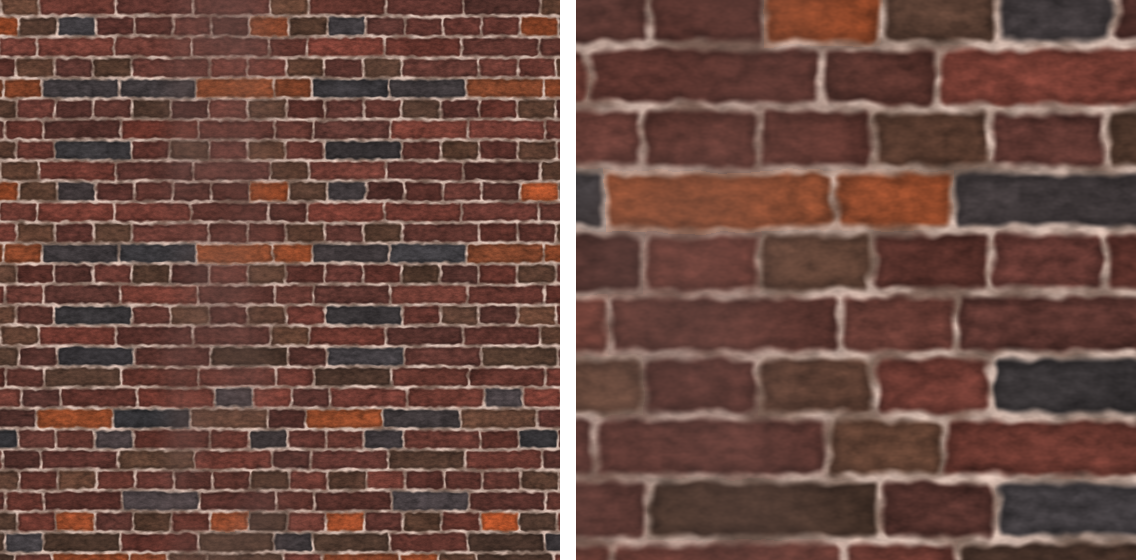
Left, the full canvas; right, a detail of the centre.
Give the GLSL for this texture, as a Shadertoy shader.

```glsl
vec2 hash2(vec2 p) {
    vec3 q = fract(p.xyx * vec3(0.1031, 0.1030, 0.0973));
    q += dot(q, q.yzx + 33.33);
    return fract((q.xx + q.yz) * q.zy);
}

float gradientNoise(vec2 p) {
    vec2 cell = floor(p), f = p - cell;
    vec2 s = f * f * f * (f * (f * 6.0 - 15.0) + 10.0);
    vec2 e = vec2(0.0, 1.0);
    float a = dot(hash2(cell) * 2.0 - 1.0, f);
    float b = dot(hash2(cell + e.yx) * 2.0 - 1.0, f - e.yx);
    float c = dot(hash2(cell + e.xy) * 2.0 - 1.0, f - e.xy);
    float d = dot(hash2(cell + 1.0) * 2.0 - 1.0, f - 1.0);
    return mix(mix(a, b, s.x), mix(c, d, s.x), s.y);
}

float fbm(vec2 p) {
    float sum = 0.0, amp = 1.0;
    for (int i = 0; i < 3; i++) {
        sum += amp * gradientNoise(p);
        p = p * 2.03 + 17.3;
        amp *= 0.55;
    }
    return sum;
}

// Fired clay: mostly dark red, some brown, slate and orange
vec3 brickColor(vec2 id) {
    vec2 h = hash2(id * 3.7 + 5.1);
    vec3 red = mix(vec3(0.33, 0.19, 0.17), vec3(0.45, 0.23, 0.19), h.y);
    vec3 brown = mix(vec3(0.27, 0.20, 0.16), vec3(0.39, 0.26, 0.20), h.y);
    vec3 slate = mix(vec3(0.20, 0.20, 0.21), vec3(0.30, 0.27, 0.28), h.y);
    vec3 orange = mix(vec3(0.52, 0.27, 0.16), vec3(0.68, 0.31, 0.16), h.y);
    vec3 col = h.x < 0.52 ? red : brown;
    col = h.x > 0.78 ? slate : col;
    return h.x > 0.91 ? orange : col;
}

void mainImage(out vec4 fragColor, in vec2 fragCoord) {
    vec2 uv = fragCoord / iResolution.xy;

    // Uneven courses and ragged joints
    vec2 p = uv + 0.003 * vec2(gradientNoise(uv * 13.0), gradientNoise(uv * 11.0 + 40.0));
    p += 0.0035 * vec2(gradientNoise(uv * 75.0 + 9.0), gradientNoise(uv * 70.0 + 60.0));

    // Courses alternate between long and half-length bricks
    float v = (1.0 - p.y) * 27.14 - 0.78;
    float row = floor(v);
    float longRow = mod(row, 2.0);
    float rowKey = row < 16.0 ? mod(row, 8.0) : row;
    float u = p.x * 14.52 - 1.04 - 0.4 * (1.0 - longRow);
    u += 0.24 * (hash2(vec2(rowKey, 3.0)).x - 0.5);

    // Each group of seven half-bricks ends with a single one in long courses
    float group = floor(u / 7.0), s = u - 7.0 * group;
    float merged = step(hash2(vec2(floor(s * 0.5), rowKey + 50.0)).x, 0.2);
    float span = 1.0 + max(longRow, merged);
    float left = span * floor(s / span);
    float right = min(left + span, 7.0);
    vec2 id = vec2(left + 11.0 * longRow, rowKey + 2.0);
    vec2 own = hash2(id + vec2(group * 31.0, row * 7.0));

    // Rounded brick, measured in course heights
    vec2 q = vec2((s - 0.5 * (left + right)) * 1.87, v - row - 0.5);
    vec2 halfSize = vec2(0.935 * (right - left), 0.5) - vec2(0.075, 0.09);
    vec2 edge = abs(q) - halfSize + 0.08;
    float d = length(max(edge, 0.0)) + min(max(edge.x, edge.y), 0.0) - 0.08;
    d += 0.05 * gradientNoise(uv * vec2(90.0, 120.0));

    // Smudged, faded zone left of the centre
    float haze = smoothstep(0.27, 0.33, uv.x) * (1.0 - smoothstep(0.41, 0.57, uv.x));
    haze *= smoothstep(-0.35, 0.3, gradientNoise(uv * 6.0 + 21.0));

    // Brick face with grain, stains and darker rims
    float grain = fbm(uv * vec2(75.0, 130.0));
    float stain = fbm(uv * vec2(22.0, 34.0) + 80.0);
    vec3 brick = brickColor(id) * (0.86 + 0.28 * own.x);
    brick = mix(brick, vec3(0.30, 0.22, 0.20), 0.3 * own.y);
    brick *= 1.0 + 0.30 * grain + 0.25 * stain;
    brick *= 1.0 - 0.16 * smoothstep(-0.2, -0.04, d);
    brick = mix(brick, vec3(0.44, 0.34, 0.32), 0.35 * haze);

    // Pale mortar, soiled in places
    float soil = smoothstep(-0.45, 0.4, fbm(uv * vec2(26.0, 40.0) + 33.0));
    vec3 mortar = mix(vec3(0.52, 0.43, 0.38), vec3(0.83, 0.73, 0.68), soil);
    mortar *= 1.0 + 0.18 * grain;
    float joint = smoothstep(-0.06, 0.08, d) * (1.0 - 0.45 * haze);
    joint *= 0.8 + 0.2 * soil;

    fragColor = vec4(clamp(mix(brick, mortar, joint), 0.0, 1.0), 1.0);
}
```
